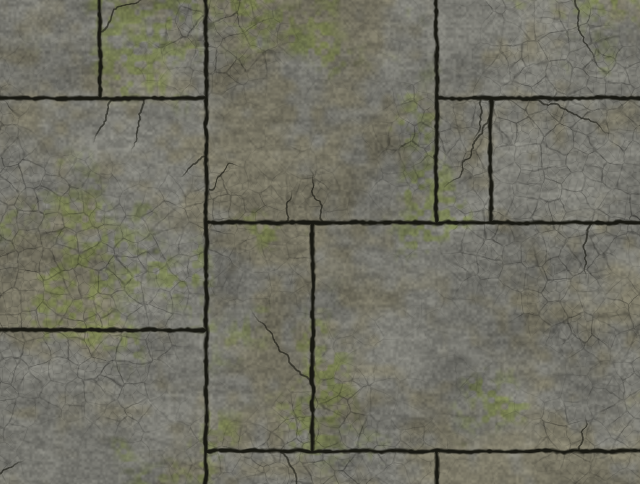
Reproduce this texture procedurally as a WebGL 2 fragment shader.

```glsl
#version 300 es
precision highp float;
// Weathered stone paving: irregular slabs, dark joints, fine crazing, long cracks and moss.
uniform vec2 u_resolution;
out vec4 fragColor;

const vec3 WARM_STONE = vec3(0.462, 0.449, 0.385);
const vec3 COOL_STONE = vec3(0.468, 0.467, 0.440);
const vec3 MOSS = vec3(0.41, 0.45, 0.24);
const vec3 JOINT = vec3(0.095, 0.095, 0.070);
const vec2 BAND_SHIFT = vec2(0.05, 0.0);
const float BAND_PERIOD = 1.5;      // one narrow and one wide band of slabs
const float NARROW_WIDTH = 0.476;
const vec2 NARROW_COURSE = vec2(0.318, 0.479);  // base, height
const vec2 WIDE_COURSE = vec2(0.068, 0.472);
const float JOINT_CORE = 0.0012;
const float JOINT_EDGE = 0.0066;
const float CRAZE_SCALE = 23.0;
const float CRAZE_DEPTH = 0.26;
const float CRACK_DEPTH = 0.62;
const float GRAIN = 0.27;

float hash(vec2 p) {
    vec3 q = fract(vec3(p.xyx) * 0.1031);
    q += dot(q, q.yzx + 33.33);
    return fract((q.x + q.y) * q.z);
}

vec2 hash2(vec2 p) { return vec2(hash(p), hash(p + 57.3)); }

float noise(vec2 p) {
    vec2 i = floor(p), f = fract(p);
    f = f * f * (3.0 - 2.0 * f);
    return mix(mix(hash(i), hash(i + vec2(1, 0)), f.x),
               mix(hash(i + vec2(0, 1)), hash(i + vec2(1, 1)), f.x), f.y);
}

float fbm(vec2 p) {
    float sum = 0.0, amp = 0.5;
    for (int i = 0; i < 5; i++) {
        sum += amp * noise(p);
        p = mat2(1.6, 1.2, -1.2, 1.6) * p + 11.7;
        amp *= 0.5;
    }
    return sum / 0.969;
}

// Keeps the part of the box (low xy, high xy) that holds p.
void cut(inout vec4 box, vec2 p, int axis, float share) {
    float at = mix(box[axis], box[axis + 2], share);
    if (p[axis] < at) box[axis + 2] = at;
    else box[axis] = at;
}

vec4 findSlab(vec2 p) {
    float left = floor(p.x / BAND_PERIOD) * BAND_PERIOD;
    bool wide = p.x - left > NARROW_WIDTH;
    vec2 rows = wide ? WIDE_COURSE : NARROW_COURSE;
    float course = floor((p.y - rows.x) / rows.y);
    float low = rows.x + course * rows.y;
    vec4 box = vec4(left, low, left + NARROW_WIDTH, low + rows.y);
    if (wide) {
        box.xz = left + vec2(NARROW_WIDTH, BAND_PERIOD);
        bool odd = mod(course, 2.0) > 0.5;
        float start = box.x;
        cut(box, p, 0, odd ? 0.465 : 0.215);
        if (odd && box.x > start) {
            float base = box.y;
            cut(box, p, 1, 0.545);
            if (box.y == base) cut(box, p, 0, 0.204);
        }
    } else if (mod(course, 3.0) == 1.0) {
        cut(box, p, 0, 0.538);
    }
    return box;
}

// Thin lines between the cells of a jittered grid.
float crazing(vec2 p, float width) {
    vec2 cell = floor(p);
    float near = 9.0, next = 9.0;
    for (int y = -1; y <= 1; y++)
    for (int x = -1; x <= 1; x++) {
        vec2 c = cell + vec2(x, y);
        float d = length(c + hash2(c) - p);
        next = min(next, max(near, d));
        near = min(near, d);
    }
    return 1.0 - smoothstep(0.0, width, next - near);
}

// Wandering cracks that run inward from the slab edges and taper off.
float longCracks(vec2 p, vec4 box, float pixel) {
    float crack = 0.0;
    for (int i = 0; i < 3; i++) {
        vec2 seed = box.xy * 41.0 + float(i) * 17.3 + 90.0;
        vec2 pick = hash2(seed), aim = hash2(seed + 7.9);
        vec2 side = i == 1 ? vec2(step(0.5, pick.x), pick.y) : vec2(pick.x, step(0.5, pick.y));
        vec2 start = mix(box.xy, box.zw, side);
        vec2 dir = normalize(mix(box.xy, box.zw, 0.25 + 0.5 * aim) - start);
        float reach = 0.07 + 0.15 * hash(seed + 3.1);
        float along = dot(p - start, dir);
        float across = dot(p - start, vec2(-dir.y, dir.x));
        across += 0.06 * (fbm(vec2(along * 16.0, pick.x * 50.0)) - 0.5);
        float taper = clamp(1.0 - along / reach, 0.0, 1.0) * step(0.0, along);
        float line = 1.0 - smoothstep(0.0004, 0.0012 + 0.0016 * taper + pixel * 0.5, abs(across));
        crack = max(crack, line * smoothstep(0.0, 0.4, taper) * step(0.3, aim.y));
    }
    return crack;
}

void main() {
    float pixel = 1.0 / u_resolution.y;
    vec2 p = gl_FragCoord.xy * pixel + BAND_SHIFT;

    // Slab shape with ragged edges
    vec2 ragged = p + 0.0045 * (vec2(noise(p * 42.0), noise(p * 42.0 + 31.0)) - 0.5);
    vec4 box = findSlab(ragged);
    vec2 inset = min(ragged - box.xy, box.zw - ragged);
    float edge = min(inset.x, inset.y);

    // Stone tint, blotches, brushed streaks and grit
    float hue = fbm(p * 5.0 + 3.0) + 0.3 * (noise(p * 34.0) - 0.5);
    vec3 color = mix(WARM_STONE, COOL_STONE, smoothstep(0.36, 0.64, hue));
    float grit = 0.65 * noise(p * 185.0) + 0.35 * noise(p * 95.0 + 40.0);
    float shade = 1.0 + GRAIN * (grit - 0.5);
    shade += 0.36 * (fbm(p * vec2(8.0, 13.0) + 20.0) - 0.5);
    shade += 0.13 * (noise(p * vec2(28.0, 120.0)) - 0.5);
    shade += 0.06 * (hash(box.xy * 53.0 + 70.0) - 0.5);
    shade += 0.05 * smoothstep(0.004, 0.009, edge) * (1.0 - smoothstep(0.009, 0.022, edge));

    // Crazing in patches, at two sizes
    vec2 bent = p + 0.022 * (vec2(fbm(p * 18.0), fbm(p * 18.0 + 60.0)) - 0.5);
    float patches = 0.15 + 0.85 * smoothstep(0.38, 0.62, fbm(p * 4.0 + 50.0));
    float craze = crazing(bent * CRAZE_SCALE, 0.11) + 0.45 * crazing(bent * CRAZE_SCALE * 2.1 + 9.0, 0.16);
    shade -= CRAZE_DEPTH * patches * craze * (0.35 + 0.65 * noise(p * 30.0 + 15.0));
    color *= shade;

    // Moss, denser by the joints
    float growth = fbm(p * 5.5 + 81.0) + 0.07 * (1.0 - smoothstep(0.0, 0.06, edge));
    float moss = smoothstep(0.60, 0.76, growth) * smoothstep(0.25, 0.75, noise(p * 75.0 + 5.0));
    color = mix(color, MOSS * (shade + 0.05), 0.65 * moss);

    // Long cracks and joints
    color = mix(color, JOINT, CRACK_DEPTH * longCracks(p, box, pixel));
    float rough = edge + 0.0028 * (noise(p * 130.0 + 25.0) - 0.5);
    color = mix(JOINT, color, smoothstep(JOINT_CORE, max(JOINT_EDGE, JOINT_CORE + pixel), rough));
    fragColor = vec4(color, 1.0);
}
```
